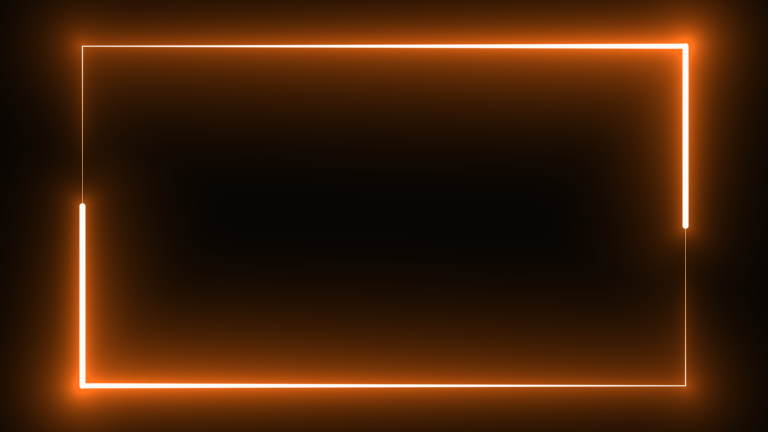
Give the GLSL for this background, as a Shadertoy shader.

```glsl
// A neon frame on black: two tapering strokes, each the half turn of the other,
// run around a rectangle from a hair-thin start to a thick round tip.
// Each stroke is three tapered segments with a white core and an orange halo.

const vec2 HALF_SIZE = vec2(0.698, 0.393);  // frame, in canvas heights
const float TIP_HEIGHT = 0.0225;            // where the strokes meet on the sides
const vec3 AMBIENT = vec3(0.013, 0.012, 0.011);
const vec3 PEACH = vec3(1.0, 0.70, 0.46);
const vec3 WHITE = vec3(1.0, 0.985, 0.97);

// Signed distance to a box centred on the origin
float boxDistance(vec2 p, vec2 halfSize) {
    vec2 q = abs(p) - halfSize;
    return length(max(q, 0.0)) + min(max(q.x, q.y), 0.0);
}

// x: distance to segment ab, y: position along it from 0 to 1
vec2 segmentCoords(vec2 p, vec2 a, vec2 b) {
    vec2 ab = b - a;
    float along = clamp(dot(p - a, ab) / dot(ab, ab), 0.0, 1.0);
    return vec2(length(p - a - ab * along), along);
}

// Tapered segment; radius, tight and wide hold (start, end) values.
// Returns x: core coverage, y: halo level cubed, for a soft maximum.
vec2 neonSegment(vec2 p, vec2 a, vec2 b, vec2 radius, vec2 tight, vec2 wide,
                 float reach, float pixel) {
    vec2 s = segmentCoords(p, a, b);
    float r = mix(radius.x, radius.y, s.y);
    float core = 1.0 - smoothstep(r - pixel, r + pixel, s.x);
    float fade = s.x / 0.33;
    float halo = 0.45 * mix(tight.x, tight.y, s.y) * exp(-s.x / 0.024)
               + 0.66 * mix(wide.x, wide.y, s.y) * exp(-s.x / reach - fade * fade);
    return vec2(core, halo * halo * halo);
}

vec2 combine(vec2 a, vec2 b) {
    return vec2(max(a.x, b.x), a.y + b.y);
}

// One stroke: up the left side, along the top, down the right side
vec2 neonStroke(vec2 p, float reach, float pixel) {
    vec2 start = vec2(-HALF_SIZE.x, TIP_HEIGHT);
    vec2 cornerA = vec2(-HALF_SIZE.x, HALF_SIZE.y);
    vec2 cornerB = HALF_SIZE;
    vec2 tip = -start;
    vec2 thin = neonSegment(p, start, cornerA, vec2(0.0, 0.0012),
                            vec2(0.0, 0.4), vec2(0.0, 0.5), reach, pixel);
    vec2 growing = neonSegment(p, cornerA, cornerB, vec2(0.0012, 0.006),
                               vec2(0.4, 1.0), vec2(0.58, 1.0), reach, pixel);
    vec2 thick = neonSegment(p, cornerB, tip, vec2(0.007),
                             vec2(1.0, 1.1), vec2(1.0, 0.42), reach, pixel);
    return combine(combine(thin, growing), thick);
}

// Halo level to colour: deep brown, then orange
vec3 haloColor(float level) {
    return vec3(level, 0.43 * level, 0.09 * level * level);
}

void mainImage(out vec4 fragColor, in vec2 fragCoord) {
    vec2 p = (fragCoord - 0.5 * iResolution.xy) / iResolution.y;
    float pixel = 0.9 / iResolution.y;

    // The halo reaches further inside the frame than outside
    float outside = smoothstep(-0.08, 0.08, boxDistance(p, HALF_SIZE));
    float reach = mix(0.165, 0.11, outside);

    vec2 neon = combine(neonStroke(p, reach, pixel), neonStroke(-p, reach, pixel));
    float halo = min(pow(neon.y, 1.0 / 3.0), 1.0);

    // Thin, dim parts of the core stay warm; bright ones burn to white
    vec3 coreColor = mix(PEACH, WHITE, smoothstep(0.1, 0.7, halo));
    vec3 color = mix(AMBIENT + haloColor(halo), coreColor, neon.x);
    fragColor = vec4(color, 1.0);
}
```
